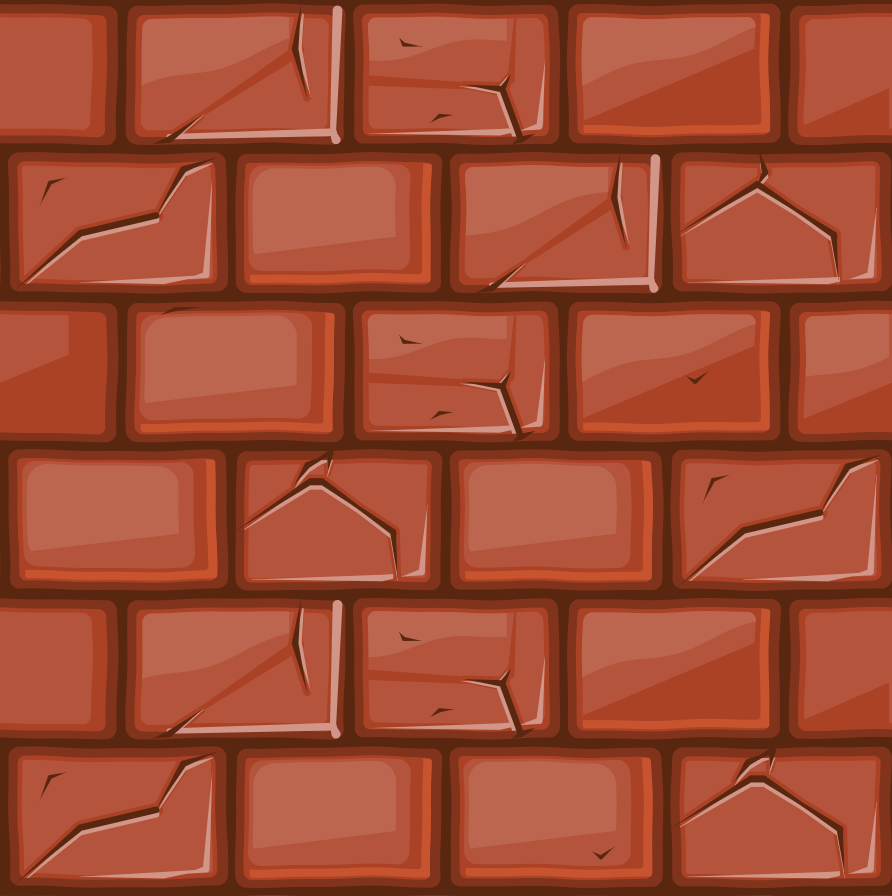
A Shadertoy shader for this texture:

```glsl
// Cartoon red brick wall: six staggered rows of four bevelled or cracked bricks.

const float ROWS = 6.03;        // rows over the canvas height
const float STAGGER = .137;     // shift of every other row
const float BRICK_WIDTH = 1.5;  // cell width in row heights
const float WOBBLE = .006;      // unevenness of outlines
const float CRACK = .022;       // half width of cracks and pale edges
const float COLUMN[5] = float[5](0., .255, .495, .743, 1.);

const vec3 MORTAR = vec3(.35, .15, .06);
const vec3 RIM = vec3(.51, .20, .11);
const vec3 BODY = vec3(.67, .255, .145);
const vec3 BEVEL = vec3(.78, .33, .18);
const vec3 FACE = vec3(.705, .33, .235);
const vec3 SHEEN = vec3(.74, .40, .31);
const vec3 PALE = vec3(.82, .59, .53);

// Brick kinds, laid out from the top row down
const int DIAG = 0, CORNER = 1, SPLIT = 2, SLANT = 3, ROOF = 4, CHIP = 5, PANEL = 6, PLAIN = 7, SLOPE = 8;
const int LAYOUT[24] = int[24](1,2,0,7, 3,6,1,4, 6,2,0,8, 6,5,6,3, 1,2,0,7, 3,6,6,5);

float aa;  // pixel size in row heights
vec3 color = MORTAR;

void paint(vec3 ink, float d) { color = mix(color, ink, clamp(.5 - d / aa, 0., 1.)); }

// Rounded box between two corners
float box(vec2 p, vec2 lo, vec2 hi, float r) {
    vec2 q = abs(p - .5 * (lo + hi)) - .5 * (hi - lo) + r;
    return length(max(q, 0.)) + min(max(q.x, q.y), 0.) - r;
}

// Segment whose half width runs from wa to wb
float seg(vec2 p, vec2 a, vec2 b, float wa, float wb) {
    vec2 ab = b - a;
    float h = clamp(dot(p - a, ab) / dot(ab, ab), 0., 1.);
    return length(p - a - ab * h) - mix(wa, wb, h);
}

// Bent stroke a-b-c with pointed ends
float bend(vec2 p, float ax, float ay, float bx, float by, float cx, float cy) {
    vec2 b = vec2(bx, by);
    return min(seg(p, vec2(ax, ay), b, 0., CRACK), seg(p, b, vec2(cx, cy), CRACK, 0.));
}

// Dark cracks
float crack(vec2 p, int kind) {
    if (kind == CORNER) return min(bend(p, 1.18,.97, 1.14,.67, 1.22,.34), bend(p, .2,.03, .31,.06, .52,.22));
    if (kind == SPLIT) return min(bend(p, .8,.43, 1.07,.4, 1.13,.5),
        min(seg(p, vec2(1.07, .4), vec2(1.2, .06), CRACK, CRACK), bend(p, 1.14,.03, 1.2,.06, 1.3,.1)));
    if (kind == SLANT) return min(seg(p, vec2(.5, .43), vec2(1, .55), CRACK, CRACK),
        min(bend(p, .07,.05, .5,.43, 1.,.55), bend(p, 1.,.55, 1.18,.86, 1.4,.94)));
    if (kind != ROOF && kind != CHIP) return 1.;
    float chip = min(bend(p, .44,.74, .53,.87, .7,.95), bend(p, .53,.87, .69,.95, .67,.82));
    if (kind == CHIP) p.x += .04 - clamp(p.x - .55, 0., .08);  // flatten the peak
    else chip = bend(p, .6,.99, .64,.84, .59,.75);
    return min(chip, min(bend(p, .07,.43, .59,.76, 1.09,.42), bend(p, .59,.76, 1.09,.42, 1.12,.12)));
}

// Small nicks, some only on chosen bricks
float nick(vec2 p, int kind, int col, int row) {
    if (kind == SPLIT) return min(bend(p, .33,.77, .38,.7, .57,.68), bend(p, .53,.15, .63,.22, .78,.23));
    if (kind == SLANT) return bend(p, .2,.54, .3,.77, .46,.82);
    if (col == 0 && row == 2) return bend(p, .2,.86, .35,.92, .62,.94);
    if (col != 2 || (row != 2 && row != 5)) return 1.;
    if (row == 5) p -= vec2(.16, -.2);
    return bend(p, .8,.49, .89,.43, 1.03,.54);
}

// Pale worn edges along the right and bottom
float glint(vec2 p, int kind) {
    vec2 foot = vec2(1.39, .11);
    if (kind == CORNER) return min(seg(p, vec2(1.42, .93), foot, .032, .02),
        min(seg(p, vec2(.31, .08), foot, .018, .026), seg(p, foot, vec2(1.41, .06), .02, .03)));
    bool slant = kind == SLANT;
    float side = bend(p, 1.37, slant ? .8 : .6, 1.33,.15, 1.19,.12);
    float base = bend(p, slant ? .5 : .14, .1, 1.05,.11, 1.34,.15);
    return min(side, slant ? base : max(base, p.x - 1.13));
}

void mainImage(out vec4 fragColor, in vec2 fragCoord) {
    vec2 uv = fragCoord / iResolution.xy;
    aa = ROWS / iResolution.y;

    // Brick index and local coordinates, y up
    float down = (1. - uv.y) * ROWS;
    int row = int(down) % 6, col = 0;
    float x = fract(uv.x - (row % 2 == 0 ? STAGGER : .005));
    for (int i = 1; i < 4; i++) if (x >= COLUMN[i]) col = i;
    vec2 p = vec2((x - COLUMN[col]) / (COLUMN[col + 1] - COLUMN[col]) * BRICK_WIDTH, 1. - fract(down));
    int kind = LAYOUT[row * 4 + col];
    bool cracked = kind >= CORNER && kind <= CHIP, bevelled = kind == DIAG || kind == PANEL;
    float seed = float(row * 4 + col) * 2.4;
    vec2 q = p + WOBBLE * (sin(p.yx * 5. + seed) + .5 * sin(p.yx * 11. - seed));

    // Rim, body and bevel
    paint(RIM, box(q, vec2(.03, .032), vec2(1.467, .968), .07));
    float body = box(q, vec2(.09, .085), vec2(1.395, .907), .05);
    paint(BODY, body);
    if (bevelled) {
        paint(BEVEL, box(q, vec2(.13, .1), vec2(1.395, .9), .02));
        paint(BODY, box(q, vec2(.09, .155), vec2(1.335, .907), .025));
    }

    // Face and its sheen
    float face = box(q, vec2(.13), vec2(cracked ? 1.36 : 1.3, .88), .06);
    float sheen = 1., wave = .03 * sin(p.x * 7. + seed) - p.y;
    if (kind == PANEL) {
        face = box(q, vec2(.12, .18), vec2(1.25, .89), .09);
        sheen = max(box(q, vec2(.15, .21), vec2(1.15, .87), .14), .27 + .12 * p.x - p.y);
    } else if (kind == DIAG || kind == SLOPE) {
        if (kind == SLOPE) face = max(face, p.x - 1.15);
        sheen = max(face, .4 + .3 * p.x + wave);
        if (kind == SLOPE) sheen = max(sheen, p.x - .68);
        face = max(face, .13 + .42 * p.x - p.y);
    } else if (kind == CORNER || kind == SPLIT) {
        sheen = max(max(face, p.x - 1.1), wave + (kind == CORNER ? .36 + .32 * p.x : .58 + .15 * p.x));
    } else if (cracked) face = body + .03;
    else if (p.x < .68) face = max(face, .1 + .45 * p.x - p.y);
    paint(FACE, face);
    paint(SHEEN, sheen);

    // Ridges, shaded and pale edges, cracks
    float gap = crack(p, kind);
    if (cracked) {
        float ridge = gap - .025;
        if (kind == CORNER) ridge = min(ridge, seg(p, vec2(.42, .16), vec2(1.16, .66), .012, .04));
        if (kind == SPLIT) ridge = min(ridge, min(seg(p, vec2(.1, .46), vec2(1.05, .41), .035, .02),
            seg(p, vec2(1.13, .46), vec2(1.16, .88), .025, .008)));
        paint(BODY, max(ridge, body));
        vec2 lip = kind == CORNER ? vec2(.022, .008) : kind == SPLIT ? vec2(-.024, -.012) : vec2(0, -.03);
        paint(PALE, min(max(crack(p - lip, kind), body), glint(p, kind)));
    }
    paint(MORTAR, min(gap, nick(p, kind, col, row) + .008));
    fragColor = vec4(color, 1.);
}
```
